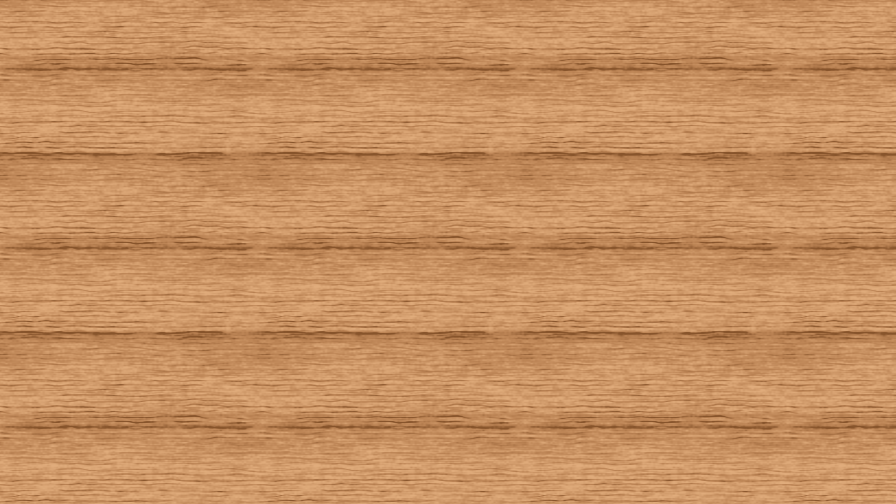
A Shadertoy shader for this texture:

```glsl
// Horizontal oak boards separated by dark seams, drawn as a seamless tile.
// Each tile holds two boards; wrapped value noise makes fibres, broken
// pore lines and tone changes, which a wood colour ramp turns into colour.

const vec2 TILE_SIZE = vec2(0.521, 0.3553);   // in canvas heights
const float SEAM_HEIGHT = 0.1597;             // lowest wide seam
const float PORE_ROWS = 34.0;                 // pore lines per tile

const vec3 DARK_WOOD  = vec3(0.53, 0.33, 0.17);
const vec3 MID_WOOD   = vec3(0.735, 0.515, 0.33);
const vec3 LIGHT_WOOD = vec3(0.88, 0.675, 0.485);

float hash(vec2 p) {
    vec3 q = fract(vec3(p.xyx) * 0.1031);
    q += dot(q, q.yzx + 33.33);
    return fract((q.x + q.y) * q.z);
}

// Value noise that wraps after "cells" cells of the unit tile.
float tileNoise(vec2 tile, vec2 cells, float seed) {
    vec2 p = tile * cells;
    vec2 i = floor(p);
    vec2 f = fract(p);
    f = f * f * (3.0 - 2.0 * f);
    vec2 a = mod(i, cells);
    vec2 b = mod(i + 1.0, cells);
    float low  = mix(hash(a + seed), hash(vec2(b.x, a.y) + seed), f.x);
    float high = mix(hash(vec2(a.x, b.y) + seed), hash(b + seed), f.x);
    return mix(low, high, f.y);
}

float bump(float d, float width) {
    return exp(-d * d / (width * width));
}

// Signed distance to the nearest whole number.
float wrapped(float x) {
    return fract(x + 0.5) - 0.5;
}

// Broken dark lines, one per row, each with its own wander and strength.
float poreLines(vec2 tile, float rows, float softness, float seed) {
    float y = tile.y * rows + 0.5 * tileNoise(tile, vec2(8.0, 12.0), seed);
    float row = mod(floor(y), rows);
    vec2 along = vec2(tile.x, (row + 0.5) / rows);
    float wander = tileNoise(along, vec2(23.0, rows), seed + 12.0) - 0.5;
    float strength = 0.65 * tileNoise(along, vec2(11.0, rows), seed + 26.0)
                   + 0.35 * tileNoise(along, vec2(37.0, rows), seed + 41.0);
    float offset = 0.3 * (hash(vec2(row, seed)) - 0.5);
    float width = mix(0.09, 0.17, hash(vec2(row, seed + 5.0)));
    float d = abs(fract(y) - 0.5 - offset - 0.4 * wander);
    float line = 1.0 - smoothstep(width - softness, width + softness, d);
    return line * smoothstep(0.27, 0.62, strength);
}

// Wide double seam at whole heights, narrow seam halfway between.
float seams(float y) {
    float wide = wrapped(y);
    float narrow = wrapped(y - 0.5);
    float doubleSeam = 0.50 * bump(wide + 0.020, 0.013)
                     + 0.40 * bump(wide - 0.042, 0.009)
                     + 0.32 * bump(wide - 0.010, 0.045);
    float singleSeam = 0.58 * bump(narrow - 0.004, 0.011)
                     + 0.30 * bump(narrow + 0.018, 0.035);
    return doubleSeam + singleSeam;
}

vec3 woodColor(float tone) {
    vec3 lower = mix(DARK_WOOD, MID_WOOD, smoothstep(0.0, 0.5, tone));
    return mix(lower, LIGHT_WOOD, smoothstep(0.4, 1.0, tone));
}

void mainImage(out vec4 fragColor, in vec2 fragCoord) {
    vec2 uv = fragCoord / iResolution.y;
    vec2 tile = (uv - vec2(0.0, SEAM_HEIGHT)) / TILE_SIZE;
    float tilePixel = 1.0 / (TILE_SIZE.y * iResolution.y);

    // Tone across a board, with a browner patch near its upper edge
    float board = fract(tile.y * 2.0);
    float tone = 0.79 - 0.10 * smoothstep(0.5, 0.95, board);
    tone -= 0.11 * bump(wrapped(tile.x - 0.93), 0.22) * bump(board - 0.74, 0.17);

    // Broad clouds, long fibres and fine flecks
    tone += 0.08 * (tileNoise(tile, vec2(4.0, 9.0), 51.0) - 0.5);
    tone += 0.20 * (tileNoise(tile, vec2(10.0, 72.0), 67.0) - 0.5);
    tone += 0.24 * (tileNoise(tile, vec2(44.0, 102.0), 83.0) - 0.5);
    tone += 0.14 * (tileNoise(tile, vec2(120.0, 102.0), 131.0) - 0.5);

    // Strong pores in the lower half of each board, thin faint ones all over
    float poreDepth = mix(0.46, 0.24, smoothstep(0.3, 0.7, board));
    float softness = 0.05 + 0.4 * PORE_ROWS * tilePixel;
    tone -= poreDepth * poreLines(tile, PORE_ROWS, softness, 11.0);
    float fineRows = PORE_ROWS + 13.0;
    float fineSoftness = 0.05 + 0.4 * fineRows * tilePixel;
    tone -= 0.16 * poreLines(tile, fineRows, fineSoftness, 151.0);

    // Seams stay straight and break up a little along their length
    float bend = 0.005 * (tileNoise(tile, vec2(14.0, 4.0), 97.0) - 0.5);
    float fade = mix(0.75, 1.1, tileNoise(tile, vec2(24.0, 60.0), 109.0));
    tone -= 0.64 * fade * seams(tile.y + bend);

    fragColor = vec4(woodColor(clamp(tone, 0.0, 1.0)), 1.0);
}
```
